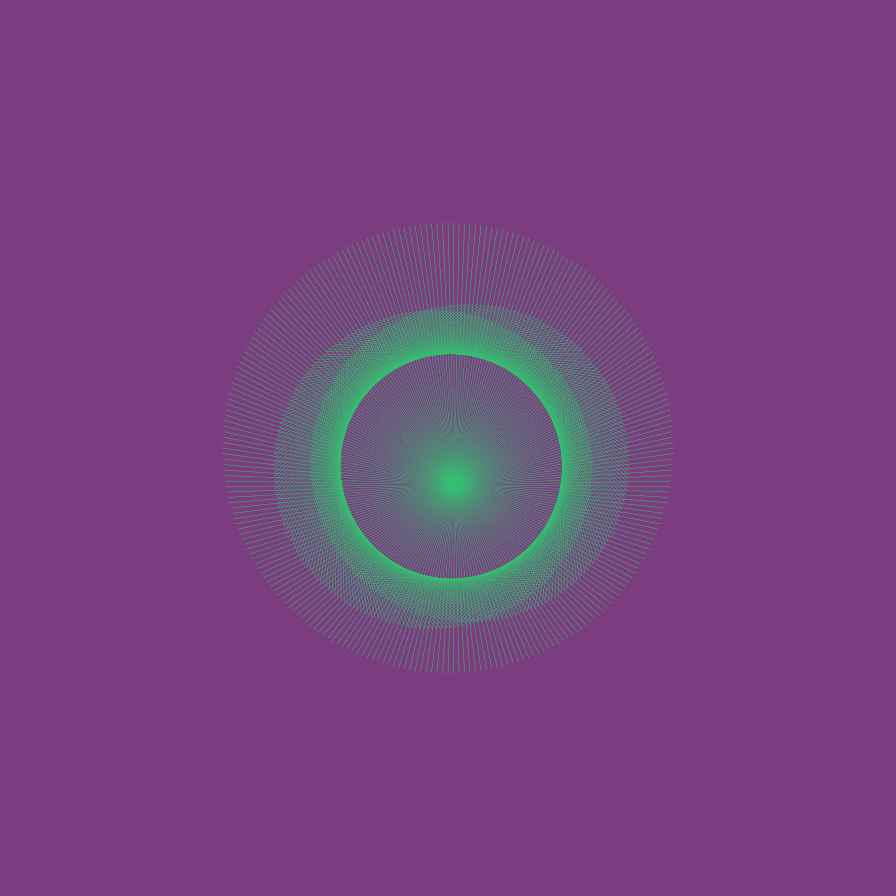
A Shadertoy shader for this background:

```glsl
// Thin rays from an off-centre focus to a circle, with their bisectors wrapping an ellipse.
#define BACKGROUND vec3(0.482, 0.235, 0.502)
#define LINE_COLOR vec3(0.205, 0.745, 0.440)
#define CENTER vec2(0.5, 0.5)
#define FOCUS vec2(0.5072, 0.4590)
#define RADIUS 0.2515
#define LINE_COUNT 256
#define LINE_WIDTH 0.00058
#define BISECTOR_REACH 0.5

const float TAU = 6.28318531;

// Share of a pixel-wide strip covered by the segment from a to b.
float segmentCoverage(vec2 p, vec2 a, vec2 b, float pixel) {
    vec2 span = b - a;
    float len = length(span);
    vec2 dir = span / len;
    vec2 rel = p - a;
    float along = dot(rel, dir);
    float across = abs(dir.x * rel.y - dir.y * rel.x);
    float halfWidth = 0.5 * LINE_WIDTH;
    float halfPixel = 0.5 * pixel;
    float overlap = min(across + halfPixel, halfWidth) - max(across - halfPixel, -halfWidth);
    float ends = clamp(min(along, len - along) / pixel + 0.5, 0.0, 1.0);
    return clamp(overlap / pixel, 0.0, 1.0) * ends;
}

void mainImage(out vec4 fragColor, in vec2 fragCoord) {
    float pixel = 1.0 / min(iResolution.x, iResolution.y);
    vec2 p = (fragCoord - 0.5 * iResolution.xy) * pixel + 0.5;
    float uncovered = 1.0;

    // Every line lies inside the outer circle.
    if (distance(p, CENTER) < RADIUS + 2.0 * pixel) {
        for (int i = 0; i < LINE_COUNT; i++) {
            float angle = TAU * float(i) / float(LINE_COUNT);
            vec2 rim = CENTER + RADIUS * vec2(cos(angle), sin(angle));

            // Ray from the focus to the rim.
            uncovered *= 1.0 - segmentCoverage(p, FOCUS, rim, pixel);

            // Perpendicular bisector of that ray, tangent to the ellipse.
            vec2 middle = 0.5 * (FOCUS + rim);
            vec2 ray = rim - FOCUS;
            vec2 reach = BISECTOR_REACH * vec2(-ray.y, ray.x);
            uncovered *= 1.0 - segmentCoverage(p, middle - reach, middle + reach, pixel);
        }
    }

    fragColor = vec4(mix(LINE_COLOR, BACKGROUND, uncovered), 1.0);
}
```
